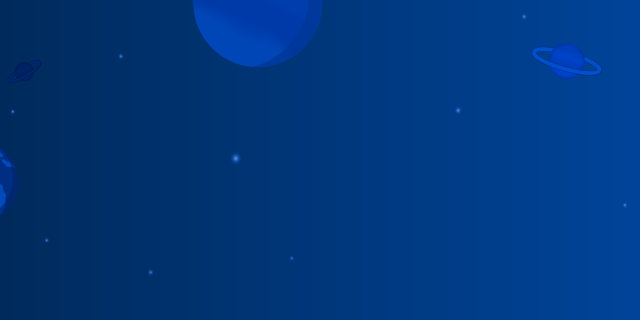
Write a Shadertoy shader that draws this background.

```glsl
// A deep blue night sky: a left-to-right gradient, soft stars and four worlds.
// Worlds are circle and ellipse distances; gradient noise bends bands and coasts.
// Coordinates are in canvas heights, with the origin at the lower left.

#define SKY_LEFT     vec3(0.0, 0.165, 0.360)
#define SKY_RIGHT    vec3(0.0, 0.265, 0.600)
#define GIANT_DARK   vec3(0.0, 0.225, 0.660)
#define GIANT_LIGHT  vec3(0.0, 0.275, 0.715)
#define RINGED_BLUE  vec3(0.0, 0.255, 0.770)
#define RING_BLUE    vec3(0.0, 0.315, 0.800)
#define NIGHT_BLUE   vec3(0.0, 0.135, 0.390)
#define OCEAN        vec3(0.0, 0.180, 0.510)
#define LAND         vec3(0.0, 0.290, 0.740)
#define STAR_CORE    vec3(0.42, 0.60, 0.88)
#define STAR_GLOW    vec3(0.0, 0.310, 0.760)

vec2 hashGradient(vec2 cell) {
    float h = fract(sin(dot(cell, vec2(127.1, 311.7))) * 43758.5);
    return vec2(cos(6.2832 * h), sin(6.2832 * h));
}

float gradientNoise(vec2 p) {
    vec2 i = floor(p), f = fract(p);
    vec2 u = f * f * f * (f * (f * 6.0 - 15.0) + 10.0);
    vec2 e = vec2(0.0, 1.0);
    float low  = mix(dot(hashGradient(i), f),
                     dot(hashGradient(i + e.yx), f - e.yx), u.x);
    float high = mix(dot(hashGradient(i + e), f - e),
                     dot(hashGradient(i + 1.0), f - 1.0), u.x);
    return mix(low, high, u.y);
}

// Antialiased coverage of a signed distance, one pixel wide
float fill(float d) {
    return clamp(0.5 - d * iResolution.y, 0.0, 1.0);
}

float circle(vec2 p, vec2 center, float radius) {
    return length(p - center) - radius;
}

// First-order distance to an ellipse centred on the origin
float ellipse(vec2 p, vec2 radii) {
    vec2 q = p / radii;
    float k = length(q);
    return (k - 1.0) * k / max(length(q / radii), 0.001);
}

vec2 rotate(vec2 p, float angle) {
    float c = cos(angle), s = sin(angle);
    return vec2(c * p.x + s * p.y, c * p.y - s * p.x);
}

// Large banded world with a shaded crescent on its right
void drawGiant(inout vec3 color, vec2 p) {
    vec2 q = rotate(p - vec2(0.806, 0.992), -0.45);
    float wave = q.y + 0.035 * gradientNoise(q * vec2(7.0, 12.0));
    vec3 surface = mix(GIANT_LIGHT, GIANT_DARK, smoothstep(-0.13, -0.06, wave));
    surface = mix(surface, GIANT_LIGHT, 0.35 * smoothstep(0.0, 0.05, wave));
    float lit = fill(circle(p, vec2(0.729, 1.021), 0.238));
    surface = mix(vec3(0.0, 0.215, 0.590), surface, 0.2 + 0.8 * lit);
    color = mix(color, surface, fill(length(q) - 0.202));
}

// Ringed world: the ring's upper half passes behind the globe
void drawRinged(inout vec3 color, vec2 p, float radius, float tilt,
                vec2 ringRadii, float ringWidth, vec3 globe, vec3 ring) {
    vec2 q = rotate(p, tilt);
    float d = abs(ellipse(q, ringRadii)) - ringWidth;
    float band = fill(d);
    float outline = fill(d - 0.003);
    color = mix(color, globe * 0.75, 0.5 * outline);
    color = mix(color, ring, band);
    float stripe = 0.5 + 0.5 * sin(q.y / radius * 7.0 + gradientNoise(q * 30.0));
    vec3 surface = globe * (0.94 + 0.08 * stripe);
    surface *= 1.0 - 0.12 * smoothstep(0.75, 1.0, length(q) / radius);
    color = mix(color, surface, fill(length(q) - radius));
    float front = fill(q.y);
    color = mix(color, globe * 0.75, 0.5 * outline * front);
    color = mix(color, ring, band * front);
}

// Ocean world cut by the left edge, with ragged land and a dark limb
void drawOceanWorld(inout vec3 color, vec2 p) {
    vec2 center = vec2(-0.073, 0.432);
    vec2 coast = p + 0.008 * vec2(gradientNoise(p * 60.0), gradientNoise(p * 60.0 + 9.0));
    float land = ellipse(coast - vec2(-0.004, 0.374), vec2(0.022, 0.049));
    land = min(land, ellipse(rotate(coast - vec2(0.026, 0.488), -0.45), vec2(0.023, 0.008)));
    land = min(land, ellipse(coast - vec2(0.0, 0.517), vec2(0.009, 0.008)));
    vec3 surface = mix(OCEAN, LAND, fill(land));
    float lit = fill(circle(p, center - vec2(0.018, -0.012), 0.131));
    surface = mix(mix(surface, NIGHT_BLUE, 0.6), surface, lit);
    color = mix(color, surface, fill(circle(p, center, 0.1305)));
}

// Each star is position, glow radius and brightness
void drawStars(inout vec3 color, vec2 p) {
    vec4 stars[9] = vec4[9](
        vec4(0.737, 0.505, 0.021, 0.80), vec4(1.432, 0.655, 0.014, 0.75),
        vec4(1.638, 0.948, 0.012, 0.70), vec4(0.378, 0.824, 0.011, 0.65),
        vec4(0.040, 0.651, 0.009, 0.75), vec4(0.146, 0.249, 0.009, 0.75),
        vec4(0.471, 0.149, 0.012, 0.60), vec4(0.912, 0.193, 0.010, 0.50),
        vec4(1.953, 0.359, 0.011, 0.70));
    for (int i = 0; i < 9; i++) {
        float r = length((p - stars[i].xy) * vec2(1.1, 1.0)) / stars[i].z;
        color = mix(color, STAR_GLOW, 0.55 * stars[i].w * (1.0 - smoothstep(0.55, 1.0, r)));
        color = mix(color, STAR_CORE, stars[i].w * exp(-7.0 * r * r));
    }
}

void mainImage(out vec4 fragColor, in vec2 fragCoord) {
    vec2 p = fragCoord / iResolution.y;
    vec3 color = mix(SKY_LEFT, SKY_RIGHT, fragCoord.x / iResolution.x);
    drawStars(color, p);
    drawGiant(color, p);
    drawOceanWorld(color, p);
    drawRinged(color, p - vec2(1.771, 0.809), 0.057, -0.27,
               vec2(0.105, 0.025), 0.0055, RINGED_BLUE, RING_BLUE);
    drawRinged(color, p - vec2(0.076, 0.776), 0.030, 0.54,
               vec2(0.054, 0.013), 0.0025, NIGHT_BLUE, vec3(0.0, 0.150, 0.470));
    fragColor = vec4(color, 1.0);
}
```
